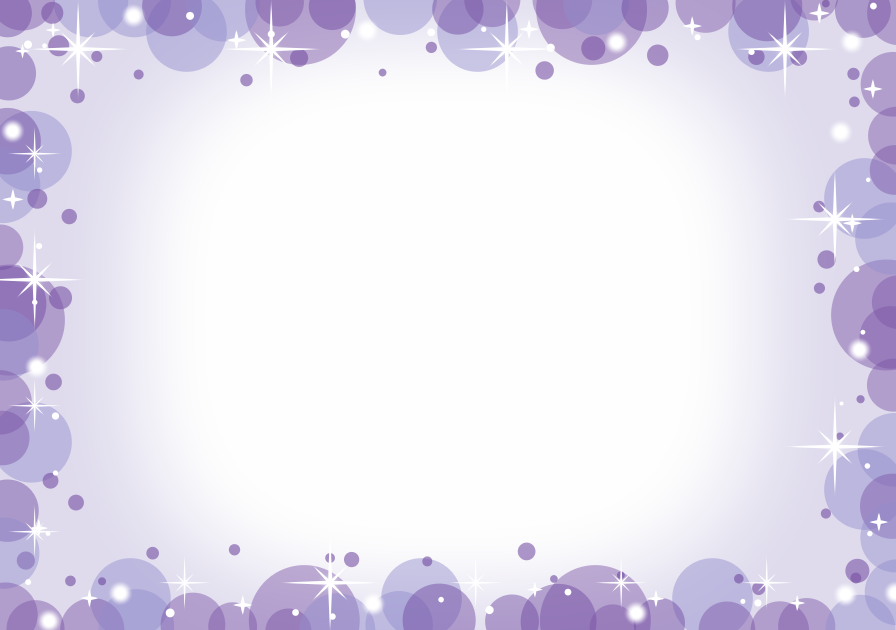
This background is drawn by a Shadertoy shader. Its source:

```glsl
// Lavender frame of overlapping translucent bubbles and white sparkles around a pale centre.

vec3 hash3(float n) {
    return fract(sin(vec3(n, n + 17.3, n + 41.7) * 12.9898) * 43758.547);
}

// Sides: 0 bottom, 1 top, 2 left, 3 right; upright sides run downwards.
vec2 sidePoint(int side, float along, float inset) {
    float width = iResolution.x / iResolution.y;
    if (side == 0) return vec2(along, inset);
    if (side == 1) return vec2(along, 1.0 - inset);
    if (side == 2) return vec2(inset, 1.0 - along);
    return vec2(width - inset, 1.0 - along);
}

float disc(vec2 q, float radius) {
    return clamp((radius - length(q)) * iResolution.y + 0.5, 0.0, 1.0);
}

float softGlow(vec2 q, float radius) {
    return 1.0 - smoothstep(0.4 * radius, 1.3 * radius, length(q));
}

// Thin horizontal needle that tapers towards both ends
float needle(vec2 q, float reach, float thickness) {
    float taper = max(0.0, 1.0 - abs(q.x) / reach);
    float cover = clamp((thickness * taper - abs(q.y)) * iResolution.y + 0.5, 0.0, 1.0);
    return cover * smoothstep(0.0, 0.35, taper);
}

float sparkle(vec2 q, float reach) {
    return max(needle(q, reach, 0.22 * reach), needle(q.yx, reach, 0.22 * reach));
}

// Eight-pointed star with short diagonals and a bright core
float star(vec2 q, float reach) {
    vec2 d = vec2(q.x + q.y, q.x - q.y) * 0.7071;
    float cross = max(needle(q, reach, 0.04 * reach), needle(q.yx, reach, 0.04 * reach));
    float diagonal = max(needle(d, 0.5 * reach, 0.035 * reach),
                         needle(d.yx, 0.5 * reach, 0.035 * reach));
    float core = 0.9 * exp(-dot(q, q) / (0.012 * reach * reach));
    return max(max(cross, diagonal), core);
}

void mainImage(out vec4 fragColor, in vec2 fragCoord) {
    vec2 p = fragCoord / iResolution.y;
    float width = iResolution.x / iResolution.y;
    vec3 violet = vec3(0.48, 0.33, 0.65);
    vec3 periwinkle = vec3(0.57, 0.55, 0.80);
    vec3 plum = vec3(0.42, 0.27, 0.62);

    // White centre fading into a lavender rounded frame
    vec2 e = abs(p - vec2(0.5 * width, 0.5)) / vec2(0.43 * width, 0.54);
    float rim = pow(e.x * e.x * e.x + e.y * e.y * e.y, 1.0 / 3.0);
    vec3 color = mix(vec3(0.995), vec3(0.875, 0.86, 0.93), smoothstep(0.61, 1.02, rim));

    float light = 0.0;
    for (int side = 0; side < 4; side++) {
        bool level = side < 2;
        float span = level ? width : 1.0;
        float seed = float(side) * 97.0;

        // Large bubbles alternate in tint, size and depth
        float start = vec4(0.207, 0.296, 0.24, 0.315)[side];
        float shift = vec4(0.045, -0.05, 0.037, -0.046)[side];
        for (int k = 0; k < (level ? 5 : 3); k++) {
            float odd = float(k % 2);
            vec2 c = sidePoint(side, start + 0.231 * float(k) + odd * shift, mix(0.05, 0.015, odd));
            color = mix(color, mix(periwinkle, violet, odd), 0.46 * disc(p - c, mix(0.064, 0.088, odd)));
        }

        // Medium bubbles hug the border
        int count = level ? 17 : 12;
        for (int k = 0; k < count; k++) {
            vec3 h = hash3(seed + float(k) * 3.1 + 5.0);
            float along = (float(k) + 0.2 + 0.6 * h.x) / float(count) * span;
            vec2 c = sidePoint(side, along, 0.022 * h.y - 0.006);
            vec3 tint = h.y > 0.7 ? plum : (h.z > 0.65 ? periwinkle : violet);
            color = mix(color, tint, 0.45 * disc(p - c, 0.036 + 0.025 * h.z));
        }

        // Small loose bubbles drift inwards
        count = level ? 13 : 9;
        for (int k = 0; k < count; k++) {
            vec3 h = hash3(seed + float(k) * 5.7 + 211.0);
            float along = (float(k) + h.x) / float(count) * span;
            vec2 c = sidePoint(side, along, 0.055 + 0.075 * h.y);
            float radius = 0.006 + 0.014 * h.z * h.z;
            color = mix(color, mix(plum, violet, h.z), 0.6 * disc(p - c, radius));
        }

        // White dots, small sparkles and soft glows
        count = level ? 18 : 13;
        for (int k = 0; k < count; k++) {
            vec3 h = hash3(seed + float(k) * 7.3 + 433.0);
            float along = (float(k) + h.x) / float(count) * span;
            vec2 q = p - sidePoint(side, along, 0.02 + 0.07 * h.y);
            float shape = disc(q, 0.003 + 0.004 * h.z);
            if (k % 3 == 1) shape = sparkle(q, 0.012 + 0.007 * h.z);
            if (k % 5 == 2) shape = softGlow(q, 0.016);
            light = max(light, shape);
        }

        // Large stars step along each side, with a bow in the top row
        for (int k = 0; k < ivec4(5, 4, 4, 2)[side]; k++) {
            float along = vec4(0.293, 0.124, 0.244, 0.348)[side]
                        + vec4(0.231, 0.374, 0.2, 0.361)[side] * float(k);
            if (side == 1) along -= 0.078 * sin(1.0472 * float(k));
            vec2 c = sidePoint(side, along, vec4(0.075, 0.078, 0.055, 0.097)[side]);
            float reach = (side % 2 == 1 || k == 1) ? 0.085 : 0.045;
            light = max(light, star(p - c, reach));
        }
    }
    fragColor = vec4(mix(color, vec3(1.0), light), 1.0);
}
```
